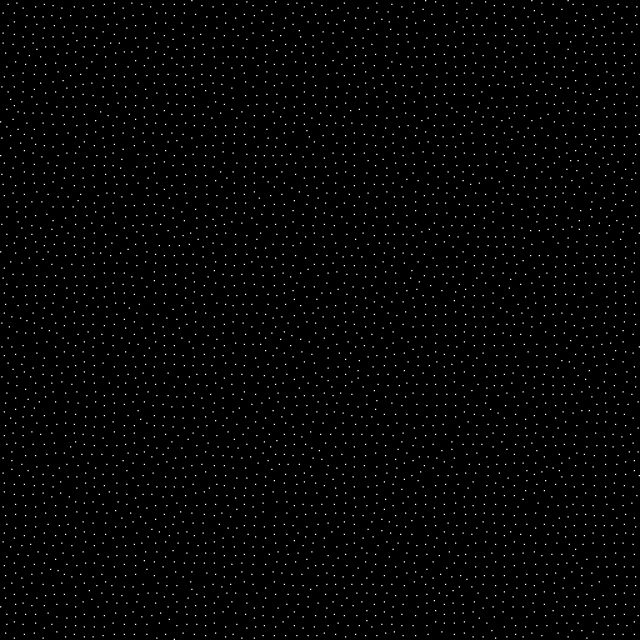
Reproduce this pattern procedurally as a WebGL 2 fragment shader.

```glsl
#version 300 es
precision highp float;

#define CELLS 64.0        // dots per canvas side
#define DOT_STEPS 512.0   // dot positions per canvas side
#define DOT_SIZE (1.0 / 512.0)
#define JITTER 0.95       // initial scatter inside a cell
#define REACH 1.12        // distance below which dots repel, in cells
#define PUSH 0.3          // strength of one repulsion step
#define STEPS 3           // relaxation steps
#define SPAN 9            // cells per window side: 3 + 2 * STEPS

uniform vec2 u_resolution;
out vec4 fragColor;

const vec3 BACKGROUND = vec3(0.0);
const vec3 DOT_COLOR = vec3(1.0);

vec2 hash22(vec2 p) {
    vec3 h = fract(p.xyx * vec3(0.1031, 0.1030, 0.0973));
    h += dot(h, h.yzx + 33.33);
    return fract((h.xx + h.yz) * h.zy);
}

// Window of scattered points, stored row by row
vec2 points[SPAN * SPAN];

void scatter(vec2 corner) {
    for (int y = 0; y < SPAN; y++) {
        for (int x = 0; x < SPAN; x++) {
            vec2 cell = corner + vec2(x, y);
            vec2 offset = (hash22(cell + 17.0) - 0.5) * JITTER;
            points[y * SPAN + x] = cell + 0.5 + offset;
        }
    }
}

// Moves the point at an index away from its eight neighbours
vec2 repelled(int index) {
    vec2 self = points[index];
    vec2 shift = vec2(0.0);
    for (int j = -1; j <= 1; j++) {
        for (int i = -1; i <= 1; i++) {
            vec2 away = self - points[index + j * SPAN + i];
            float gap = max(length(away), 0.001);
            shift += away / gap * max(REACH - gap, 0.0);
        }
    }
    return self + PUSH * shift;
}

// Each step shrinks the window by a ring. Results are written one cell
// down and left, where the old value is no longer needed.
void relax() {
    for (int s = 1; s <= STEPS; s++) {
        int side = SPAN - 2 * s;
        for (int y = 0; y < side; y++) {
            for (int x = 0; x < side; x++) {
                int index = y * SPAN + x;
                points[index] = repelled(index + SPAN + 1);
            }
        }
    }
}

// Antialiased square centred on the origin
float squareCoverage(vec2 p, float pixel) {
    vec2 edge = clamp(0.5 + (0.5 * DOT_SIZE - abs(p)) / pixel, 0.0, 1.0);
    return edge.x * edge.y;
}

void main() {
    float pixel = 1.0 / min(u_resolution.x, u_resolution.y);
    vec2 uv = gl_FragCoord.xy * pixel;

    scatter(floor(uv * CELLS) - float(STEPS + 1));
    relax();

    // Draw the dots of the 3 x 3 cells left in the window
    float coverage = 0.0;
    for (int y = 0; y < 3; y++) {
        for (int x = 0; x < 3; x++) {
            vec2 snapped = floor(points[y * SPAN + x] / CELLS * DOT_STEPS);
            vec2 center = (snapped + 0.5) / DOT_STEPS;
            coverage = max(coverage, squareCoverage(uv - center, pixel));
        }
    }
    fragColor = vec4(mix(BACKGROUND, DOT_COLOR, coverage), 1.0);
}
```
